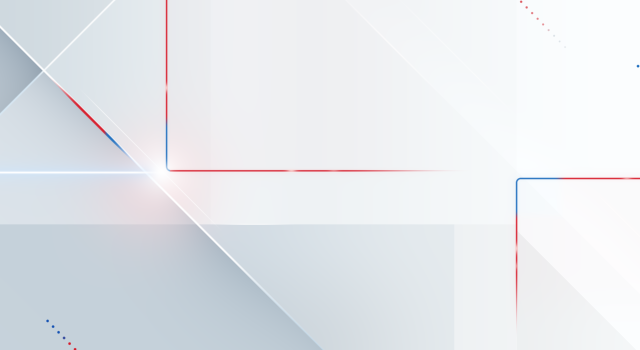
A Shadertoy shader for this background:

```glsl
// Pale layered panels with diagonal seams, red and blue light lines and a soft flare.

const vec3 WHITE = vec3(1.0);
const vec3 RED = vec3(0.84, 0.10, 0.16);
const vec3 BLUE = vec3(0.10, 0.42, 0.74);

float pixel() { return 0.8 / iResolution.y; }

float edge(float d) { return smoothstep(-pixel(), pixel(), d); }

float stroke(float d, float halfWidth) {
    return 1.0 - smoothstep(halfWidth - pixel(), halfWidth + pixel(), abs(d));
}

// One between a and b, with soft ends.
float span(float x, float a, float b, float soft) {
    return smoothstep(a, a + soft, x) * (1.0 - smoothstep(b - soft, b, x));
}

float spot(vec2 q, vec2 size) { return exp(-dot(q / size, q / size)); }

// Rounded corner whose two arms run along positive x and y.
vec3 cornerLine(vec3 col, vec2 q, vec2 reach, vec2 blueReach) {
    const float radius = 0.012;
    float d = length(min(q - radius, 0.0)) - radius;
    vec2 arm = q / reach;
    vec2 tint = q / blueReach;
    float fade = 1.0 - smoothstep(0.55, 1.0, max(arm.x, arm.y));
    vec3 ink = mix(BLUE, RED, smoothstep(0.85, 1.15, max(tint.x, tint.y)));
    col = mix(col, mix(WHITE, ink, 0.25), 0.22 * fade * exp(-abs(d) * 110.0));
    return mix(col, ink, 0.9 * fade * stroke(d, 0.0008 + 0.0013 * fade));
}

// Diagonal row of dots, blending from one colour to another.
vec3 dotRow(vec3 col, vec2 p, vec2 start, float count, float radius, vec3 first, vec3 last, float fade) {
    for (float i = 0.0; i < count; i++) {
        float t = i / count;
        float d = length(p - start - i * vec2(0.0157, -0.0162)) - radius * (1.0 - 0.4 * fade * t);
        col = mix(col, mix(first, last, smoothstep(0.45, 0.65, t)), (1.0 - edge(d)) * (1.0 - fade * t));
    }
    return col;
}

void mainImage(out vec4 fragColor, in vec2 fragCoord) {
    vec2 p = fragCoord / iResolution.y;
    float sum = p.x + p.y;
    float fall = (sum - 0.924) * 0.7071;
    float rise = (p.y - p.x - 0.673) * 0.7071;
    float below = 1.0 - edge(fall);
    float floorPart = 1.0 - edge(p.y - 0.359);

    // Upper field, brightening to the right
    vec3 col = mix(vec3(0.83, 0.87, 0.895), vec3(0.93, 0.946, 0.955), smoothstep(-0.05, 0.75, p.x));
    col = mix(col, vec3(0.975, 0.984, 0.988), smoothstep(0.75, 1.75, p.x));
    col += 0.012 * edge(p.x - 0.602) * (1.0 - smoothstep(0.602, 0.95, p.x));
    col += 0.008 * edge(p.x - 1.476);
    col += 0.010 * edge(sum - 1.988) * (1.0 - smoothstep(1.988, 2.2, sum));
    col -= 0.02 * edge(rise) * (1.0 - below);

    // Lower floor panels
    vec3 floorCol = mix(vec3(0.80, 0.845, 0.88), vec3(0.895, 0.918, 0.932), smoothstep(0.45, 1.3, p.x));
    floorCol -= 0.04 * smoothstep(0.36, 0.0, p.y) * (1.0 - smoothstep(0.9, 1.4, p.x));
    col = mix(col, floorCol, floorPart * (1.0 - edge(p.x - 1.298)));
    col -= 0.022 * floorPart * span(p.x, 1.298, 1.476, 0.001);
    col -= 0.045 * edge(p.x - 1.476) * (1.0 - edge(sum - 1.818)) * (1.0 - 0.4 * smoothstep(1.5, 1.83, p.x));

    // Panel below the main diagonal and its cast shadow
    vec3 lowerCol = mix(vec3(0.86, 0.89, 0.915), vec3(0.775, 0.822, 0.857), floorPart);
    lowerCol = mix(lowerCol, vec3(0.755, 0.80, 0.838), edge(rise));
    lowerCol -= vec3(0.13, 0.115, 0.10) * exp(min(fall, 0.0) * 11.0) * (1.0 - 0.5 * smoothstep(0.5, 0.9, p.x));
    lowerCol -= 0.05 * edge(rise) * exp(-max(rise, 0.0) * 14.0);
    col = mix(col, lowerCol, below);

    // Pink halo and white core around the first corner
    vec2 flare = p - vec2(0.462, 0.510);
    col = mix(col, vec3(1.0, 0.86, 0.87), 0.60 * spot(flare + vec2(0.02, 0.04), vec2(0.17)));
    col = mix(col, WHITE, 0.75 * spot(flare, vec2(0.075)));

    // White seams
    float crossing = smoothstep(0.10, 0.14, p.x);
    col = mix(col, mix(vec3(0.85, 0.92, 0.97), WHITE, crossing), 0.85 * stroke(rise, 0.0024));
    col = mix(col, WHITE, 0.95 * stroke(fall, 0.0028) * (1.0 - smoothstep(0.62, 0.94, p.x)));
    col = mix(col, vec3(0.78, 0.88, 0.95), 0.6 * stroke(fall, 0.0016) * smoothstep(0.65, 0.8, p.x));
    col = mix(col, WHITE, 0.65 * stroke((sum - 0.974) * 0.7071, 0.0010) * span(p.x, 0.22, 0.64, 0.08));
    col = mix(col, WHITE, 0.80 * stroke((sum - 1.988) * 0.7071, 0.0020) * span(p.x, 0.9, 1.32, 0.25));
    col = mix(col, WHITE, 0.40 * stroke((sum - 2.143) * 0.7071, 0.0015) * span(p.x, 1.1, 1.5, 0.15));
    col = mix(col, WHITE, 0.70 * stroke((sum - 2.152) * 0.7071, 0.0015) * span(p.x, 1.69, 1.95, 0.05));
    col = mix(col, WHITE, 0.80 * stroke(p.y - 0.359, 0.0012) * span(p.x, 0.59, 0.86, 0.12));

    // Red and blue inlay on the main diagonal
    float inlay = span(p.x, 0.13, 0.41, 0.10);
    vec3 inlayCol = mix(RED, mix(BLUE, vec3(0.62, 0.68, 0.94), smoothstep(0.32, 0.41, p.x)), smoothstep(0.295, 0.308, p.x));
    col = mix(col, inlayCol, 0.95 * inlay * stroke(fall + 0.002, 0.0008 + 0.0027 * inlay));

    // Corner lines with sparks
    vec2 first = p - vec2(0.476, 0.512);
    vec2 second = (p - vec2(1.476, 0.490)) * vec2(1.0, -1.0);
    col = cornerLine(col, first, vec2(0.88, 1.2), vec2(0.01, 0.14));
    col = cornerLine(col, second, vec2(0.75, 0.46), vec2(0.125, 0.105));
    float sparks = spot(first - vec2(0.0, 0.237), vec2(0.004, 0.012))
        + spot(first - vec2(0.357, 0.0), vec2(0.014, 0.004))
        + 0.5 * spot(first - vec2(0.478, 0.0), vec2(0.014, 0.003))
        + spot(second - vec2(0.0, 0.20), vec2(0.004, 0.014))
        + 0.6 * spot(second - vec2(0.0, 0.25), vec2(0.003, 0.010))
        + 0.7 * spot(second - vec2(0.315, 0.0), vec2(0.012, 0.003));
    col = mix(col, vec3(1.0, 0.93, 0.91), 0.8 * min(sparks, 1.0));

    // Horizontal light streak into the corner
    float streak = 1.0 - smoothstep(0.38, 0.50, p.x);
    float offset = abs(p.y - 0.507);
    col = mix(col, vec3(0.80, 0.90, 1.0), 0.65 * streak * exp(-offset * 45.0));
    col = mix(col, WHITE, 0.95 * streak * exp(-offset * offset * 90000.0));
    col = mix(col, WHITE, 0.9 * spot(flare, vec2(0.026)));

    // Dotted accents
    col = dotRow(col, p, vec2(0.136, 0.083), 6.0, 0.0036, vec3(0.08, 0.32, 0.70), RED, 0.0);
    col = dotRow(col, p, vec2(1.489, 0.995), 9.0, 0.0032, vec3(0.86, 0.35, 0.38), vec3(0.72, 0.76, 0.80), 0.75);
    col = mix(col, BLUE, 1.0 - edge(length(p - vec2(1.823, 0.811)) - 0.0036));

    fragColor = vec4(clamp(col, 0.0, 1.0), 1.0);
}
```
